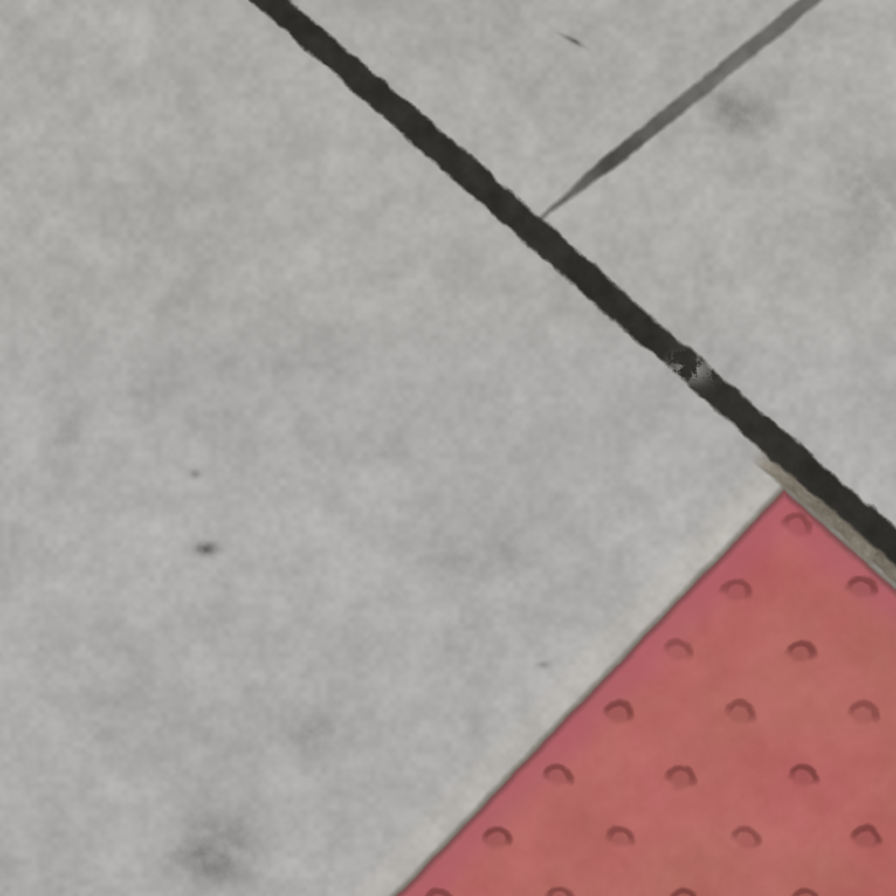
Reproduce this texture procedurally as a three.js fragment shader.

```glsl
// Grey concrete paving with a dark diagonal joint, a thin side joint and
// a red tactile pad in the lower right corner. Value noise gives the grain
// and stains, signed distances the edges, a skewed lattice the pad's domes.
varying vec2 vUv;

float hash(vec2 p) {
  vec3 q = fract(vec3(p.xyx) * 0.1031);
  q += dot(q, q.yzx + 33.33);
  return fract((q.x + q.y) * q.z);
}

float noise(vec2 p) {
  vec2 i = floor(p), f = fract(p);
  f = f * f * (3.0 - 2.0 * f);
  return mix(mix(hash(i), hash(i + vec2(1, 0)), f.x),
             mix(hash(i + vec2(0, 1)), hash(i + vec2(1, 1)), f.x), f.y);
}

// Layered noise centred on zero, each layer turned to hide the grid
float fbm(vec2 p) {
  float sum = 0.0, amp = 0.5;
  for (int i = 0; i < 4; i++) {
    sum += amp * (noise(p) - 0.5);
    p = mat2(1.6, 1.2, -1.2, 1.6) * p + 17.3;
    amp *= 0.6;
  }
  return sum;
}

// Soft elliptical spot
float spot(vec2 p, vec2 center, vec2 radius) {
  vec2 q = (p - center) / radius;
  return exp(-dot(q, q));
}

vec3 concrete(vec2 p) {
  vec3 color = vec3(0.672, 0.668, 0.654);
  color += 0.06 * fbm(p * 5.0) + 0.085 * fbm(p * 32.0 + 4.0);
  color += 0.035 * (noise(p * 130.0) - 0.5);
  color += vec3(0.0, -0.003, 0.008) * smoothstep(0.9, 0.3, p.y);
  // Scattered stains, broken up by grain
  float grain = 0.8 + 1.5 * fbm(p * 45.0);
  float dirt = 0.15 * spot(p, vec2(0.825, 0.875), vec2(0.035, 0.028));
  dirt += 0.07 * spot(p, vec2(0.97, 0.785), vec2(0.05, 0.06));
  dirt += 0.13 * spot(p, vec2(0.24, 0.05), vec2(0.05, 0.045));
  dirt += 0.10 * spot(p, vec2(0.355, 0.18), vec2(0.03, 0.025));
  dirt += 0.08 * spot(p, vec2(0.08, 0.515), vec2(0.022, 0.035));
  dirt += 0.05 * spot(p, vec2(0.53, 0.38), vec2(0.07, 0.05));
  dirt += 0.32 * spot(p, vec2(0.231, 0.388), vec2(0.012, 0.007));
  dirt += 0.16 * spot(p, vec2(0.218, 0.471), vec2(0.007, 0.005));
  dirt += 0.20 * spot(p, vec2(0.639, 0.955 - 0.5 * (p.x - 0.639)), vec2(0.013, 0.003));
  dirt += 0.14 * spot(p, vec2(0.606, 0.258), vec2(0.007, 0.004));
  return color - dirt * grain;
}

// Dark arched shadow around each dome of the lattice
float domes(vec2 p) {
  vec2 q = p - vec2(0.693, 0.0625);
  float row = floor(q.y / 0.0695 + 0.5);
  float x = q.x - row * 0.0667;
  float column = floor(x / 0.137 + 0.5);
  vec2 id = vec2(row, column) + 20.0;
  vec2 local = vec2(x - column * 0.137, q.y - row * 0.0695);
  local += 0.004 * (vec2(hash(id), hash(id + 7.0)) - 0.5);
  local += 0.007 * vec2(fbm(p * 50.0), fbm(p * 50.0 + 9.0));
  float r = length(local * vec2(1.0, 1.1));
  float arc = smoothstep(0.0065, 0.001, abs(r - 0.0135));
  arc *= smoothstep(-0.009, 0.006, local.y + 0.25 * local.x);
  float cup = smoothstep(0.016, 0.005, r);
  return (arc * 0.85 + cup * 0.3) * (0.75 + 0.35 * hash(id + 3.0));
}

vec3 padColor(vec2 p, float edge) {
  vec3 color = vec3(0.70, 0.405, 0.385) + 0.055 * fbm(p * 14.0) + 0.035 * fbm(p * 60.0);
  color = mix(color, vec3(0.68, 0.37, 0.41), 0.75 * smoothstep(0.055, 0.005, edge));
  color += vec3(0.01, -0.01, 0.005) * fbm(p * 8.0 + 3.0) * 4.0;
  color = mix(color, vec3(0.45, 0.23, 0.22), 0.8 * domes(p));
  return mix(color, vec3(0.43, 0.27, 0.27), 0.75 * smoothstep(0.009, 0.0, edge));
}

void main() {
  vec2 p = vUv;
  float rough = fbm(p * 50.0);
  vec3 color = concrete(p);

  // Thin side joint, fading in from the main joint
  vec2 side = p - vec2(0.602, 0.755);
  float along = dot(side, vec2(0.778, 0.629));
  float across = abs(dot(side, vec2(-0.629, 0.778)) + 0.004 * rough);
  float width = 0.002 + 0.006 * smoothstep(0.02, 0.11, along);
  float thin = smoothstep(width + 0.004, width - 0.003, across) * smoothstep(-0.01, 0.005, along);
  float wear = 0.65 + 0.25 * spot(vec2(along), vec2(0.12), vec2(0.08)) + 0.5 * fbm(p * 22.0);
  color = mix(color, vec3(0.27, 0.265, 0.25), thin * clamp(wear, 0.0, 1.0));

  // Pad with a pale, dusty margin and a slightly ragged rim
  vec2 corner = p - vec2(0.875, 0.453);
  float leftEdge = dot(corner, vec2(0.724, -0.690));
  float topEdge = dot(corner, vec2(-0.664, -0.748));
  float pad = min(leftEdge, topEdge) + 0.003 * rough;
  color += vec3(0.035, 0.03, 0.01) * spot(vec2(leftEdge, 0.0), vec2(-0.018, 0.0), vec2(0.02)) * step(0.0, topEdge);
  color = mix(color, vec3(0.36, 0.34, 0.29), 0.65 * smoothstep(-0.009, 0.0, pad));
  color = mix(color, padColor(p, pad), smoothstep(-0.002, 0.002, pad));

  // Main joint, with crumbling mortar beside the pad
  vec2 joint = p - vec2(0.302, 1.0);
  float length_ = dot(joint, vec2(0.752, -0.659));
  float offset = dot(joint, vec2(0.659, 0.752)) + 0.008 * rough + 0.003 * fbm(p * 12.0);
  float mortar = smoothstep(-0.034, -0.028, offset) * smoothstep(0.0, -0.01, offset);
  mortar *= smoothstep(0.735, 0.765, length_);
  color = mix(color, vec3(0.43, 0.40, 0.35) + 0.35 * rough, 0.85 * mortar);
  float dark = smoothstep(0.0185, 0.0125, abs(offset));
  vec3 tar = vec3(0.19, 0.185, 0.17) + 0.08 * fbm(p * 40.0);
  float chips = spot(p, vec2(0.77, 0.588), vec2(0.025, 0.016)) * smoothstep(-0.05, 0.12, fbm(p * 65.0));
  color = mix(color, tar, dark * (1.0 - 0.75 * chips));
  gl_FragColor = vec4(color, 1.0);
}
```
